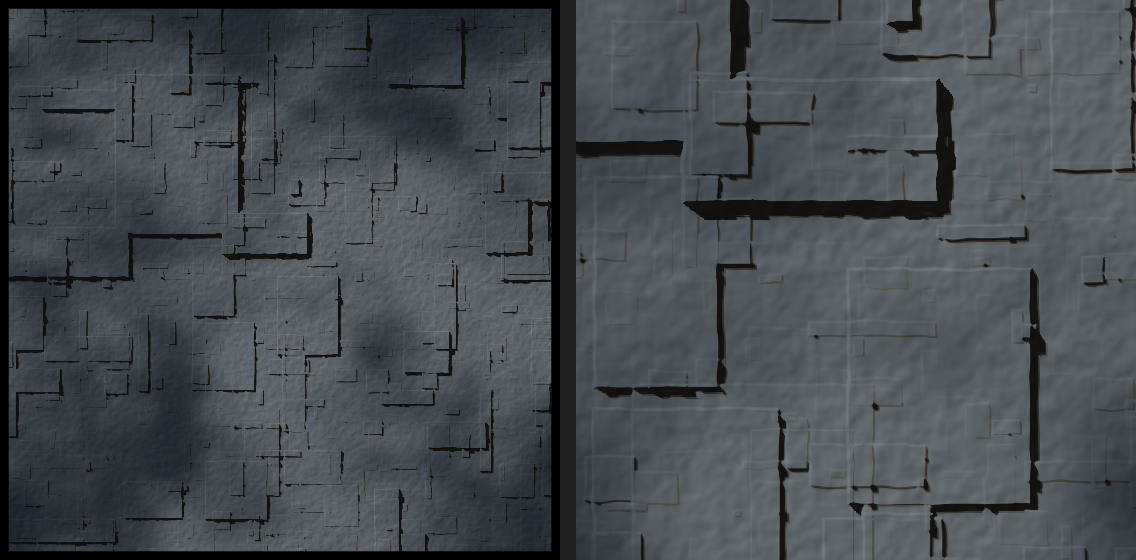
Left, the full canvas; right, a detail of the centre.
Reproduce this texture procedurally as a WebGL 2 fragment shader.

```glsl
#version 300 es
precision highp float;
// Weathered slate-blue panel of stacked rectangular plates with raking shadows and a black frame.

uniform vec2 u_resolution;
out vec4 fragColor;

const float FRAME_WIDTH = 0.0156;
const float EDGE_SOFTNESS = 0.0011;
const int PLATE_LEVELS = 4;
const int SHADOW_STEPS = 12;
const float SHADOW_STEP = 0.0014;
const vec2 TO_LIGHT = vec2(-0.7071, 0.7071);

const vec3 DARK_SLATE = vec3(0.125, 0.150, 0.185);
const vec3 PALE_SLATE = vec3(0.365, 0.395, 0.415);
const vec3 SHADOW_COLOR = vec3(0.050, 0.047, 0.042);
const vec3 RUST_TINT = vec3(1.06, 0.96, 0.84);

vec4 hash4(vec2 p) {
    vec4 q = fract(p.xyxy * vec4(0.1031, 0.1030, 0.0973, 0.1099));
    q += dot(q, q.wzxy + 33.33);
    return fract((q.xxyz + q.yzzw) * q.zywx);
}

float valueNoise(vec2 p) {
    vec2 cell = floor(p);
    vec2 f = fract(p);
    f = f * f * (3.0 - 2.0 * f);
    float low = mix(hash4(cell).x, hash4(cell + vec2(1, 0)).x, f.x);
    float high = mix(hash4(cell + vec2(0, 1)).x, hash4(cell + vec2(1, 1)).x, f.x);
    return mix(low, high, f.y);
}

float fbm(vec2 p, int octaves) {
    float sum = 0.0, weight = 0.5, total = 0.0;
    for (int i = 0; i < octaves; i++) {
        sum += weight * valueNoise(p);
        total += weight;
        p = p * 2.03 + 17.0;
        weight *= 0.5;
    }
    return sum / total;
}

// Highest of the random plates around p, from 0 to 1.
float plateLayer(vec2 p, float cells, float seed) {
    vec2 grid = p * cells;
    vec2 home = floor(grid);
    float softness = EDGE_SOFTNESS * cells;
    float top = 0.0;
    for (int y = -1; y <= 1; y++) {
        for (int x = -1; x <= 1; x++) {
            vec2 cell = home + vec2(x, y);
            vec4 rnd = hash4(cell + seed);
            vec2 halfSize = 0.07 + 0.62 * rnd.zw * rnd.zw;
            vec2 inside = halfSize - abs(grid - cell - rnd.xy);
            float cover = smoothstep(-softness, softness, min(inside.x, inside.y));
            float level = fract(dot(rnd, vec4(7.3, 11.7, 5.1, 9.4)));
            top = max(top, cover * (0.15 + 0.85 * level));
        }
    }
    return top;
}

float plateHeight(vec2 p) {
    float height = 0.0, cells = 4.3, relief = 0.017;
    for (int i = 0; i < PLATE_LEVELS; i++) {
        height += relief * plateLayer(p, cells, 31.0 + 47.0 * float(i));
        cells *= 2.0;
        relief *= 0.62;
    }
    return height;
}

// x: depth below the shadow line, y: slope turned to the light.
vec2 castLight(vec2 p) {
    float base = plateHeight(p);
    float depth = 0.0, facing = 0.0;
    for (int i = 1; i <= SHADOW_STEPS; i++) {
        float travel = SHADOW_STEP * float(i);
        float rise = plateHeight(p + TO_LIGHT * travel) - base;
        if (i == 1) facing = max(-rise, 0.0);
        depth = max(depth, rise - travel);
    }
    return vec2(depth, facing);
}

float embossedGrain(vec2 p, float frequency) {
    vec2 q = p * frequency;
    return valueNoise(q) - valueNoise(q + TO_LIGHT * 0.6);
}

void main() {
    vec2 uv = gl_FragCoord.xy / u_resolution;

    // Slightly ragged plate edges
    vec2 ragged = vec2(valueNoise(uv * 95.0), valueNoise(uv * 95.0 + 40.0)) - 0.5;
    vec2 light = castLight(uv + ragged * 0.0016);

    // Cloudy stain, palest across the middle
    float band = exp(-pow((uv.y - 0.6) / 0.24, 2.0));
    float stain = fbm(uv * vec2(4.2, 5.0) + 8.0, 4) + 0.16 * band - 0.06;
    vec3 color = mix(DARK_SLATE, PALE_SLATE, smoothstep(0.2, 0.82, stain));

    // Pitted surface and lit plate edges
    float grain = 0.17 * embossedGrain(uv, 120.0) + 0.13 * embossedGrain(uv, 230.0);
    color *= 1.0 + grain + min(light.y * 40.0, 0.16);

    // Brown rims that sink into dark shadow
    float shadow = smoothstep(0.0, 0.0032, light.x);
    color *= mix(vec3(1.0), RUST_TINT, smoothstep(0.0, 0.0008, light.x));
    color = mix(color, SHADOW_COLOR * (1.0 + 2.0 * grain), 0.93 * shadow);

    // Black frame
    vec2 margin = 0.5 - abs(uv - 0.5);
    float pixel = 0.7 / min(u_resolution.x, u_resolution.y);
    float panel = smoothstep(-pixel, pixel, min(margin.x, margin.y) - FRAME_WIDTH);
    fragColor = vec4(color * panel, 1.0);
}
```
